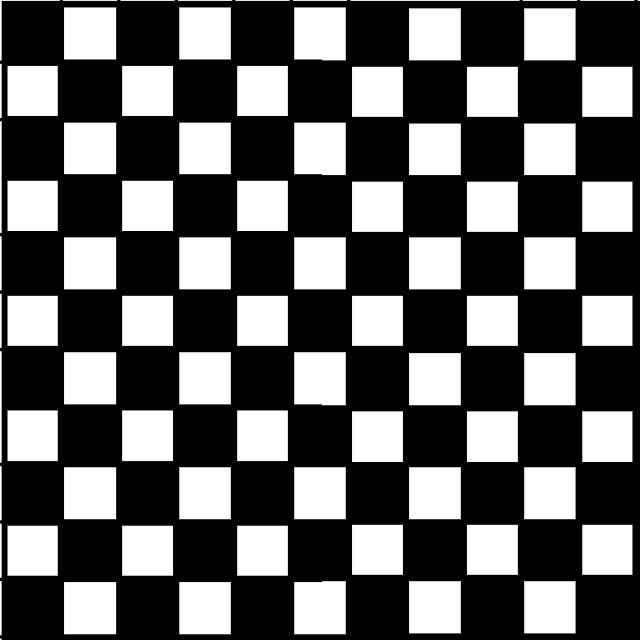
Write a WebGL 2 fragment shader that draws this pattern.

```glsl
#version 300 es
precision highp float;

#define CELLS 11.0
#define PITCH 0.0898
#define CENTRE vec2(0.5, 0.5013)
#define HALF_LARGE vec2(0.0405, 0.0406)
#define HALF_SMALL vec2(0.0396, 0.0393)
#define SIZE_JITTER 0.0008
#define SEAM_X 0.5026
#define SEAM_STEP 0.0014
#define MARGIN vec2(0.0026, 0.0014)
#define TICK_HALF 0.0026
#define INK vec3(0.0)
#define PAPER vec3(1.0)

uniform vec2 u_resolution;
out vec4 outColor;

float hash(vec2 p) {
  return fract(sin(dot(p, vec2(127.1, 311.7))) * 43758.5453);
}

float boxDistance(vec2 p, vec2 halfSize) {
  vec2 d = abs(p) - halfSize;
  return length(max(d, 0.0)) + min(max(d.x, d.y), 0.0);
}

float coverage(float d, float pixel) {
  return clamp(0.5 - d / pixel, 0.0, 1.0);
}

// Vertical slip of the right half, varying by row
float seamShift(float row) {
  if (row > 8.5) return -SEAM_STEP;
  bool slipped = row < 3.5 || mod(floor(row / 2.0), 2.0) > 0.5;
  return slipped ? SEAM_STEP : 0.0;
}

float checkerSquares(vec2 p, float pixel) {
  vec2 grid = (p - CENTRE) / PITCH + 0.5 * CELLS;
  vec2 cell = clamp(floor(grid), 0.0, CELLS - 1.0);
  vec2 local = (grid - cell - 0.5) * PITCH;

  // The middle column is cut by the seam along one edge only
  float shift = seamShift(cell.y);
  bool pastMiddle = cell.x > 0.5 * CELLS;
  if (p.x > SEAM_X && (pastMiddle || local.y * shift > 0.0)) local.y -= shift;

  // Alternate rows hold slightly different squares
  vec2 halfSize = mod(cell.y, 2.0) < 0.5 ? HALF_LARGE : HALF_SMALL;
  vec2 jitter = vec2(hash(vec2(cell.x, 3.0)), hash(vec2(7.0, cell.y))) - 0.5;
  float square = coverage(boxDistance(local, halfSize + jitter * SIZE_JITTER), pixel);
  return square * mod(cell.x + cell.y, 2.0);
}

// Pale strip on one side, broken by dark ticks at most grid lines
float edgeStrip(float across, float along, float start, float width, float seed, float pixel) {
  float lineIndex = floor((along - start) / PITCH + 0.5);
  float toLine = abs(along - start - lineIndex * PITCH);
  float tick = coverage(toLine - TICK_HALF, pixel);
  tick *= step(0.25, hash(vec2(lineIndex, seed)));
  return coverage(across - width, pixel) * (1.0 - tick);
}

void main() {
  vec2 p = gl_FragCoord.xy / u_resolution;
  p.y = 1.0 - p.y; // rows count down from the top
  float pixel = 1.0 / min(u_resolution.x, u_resolution.y);
  vec2 start = CENTRE - 0.5 * CELLS * PITCH;

  float white = checkerSquares(p, pixel);
  white = max(white, edgeStrip(p.x, p.y, start.y, MARGIN.x, 1.0, pixel));
  white = max(white, edgeStrip(p.y, p.x, start.x, MARGIN.y, 2.0, pixel));

  outColor = vec4(mix(INK, PAPER, white), 1.0);
}
```
